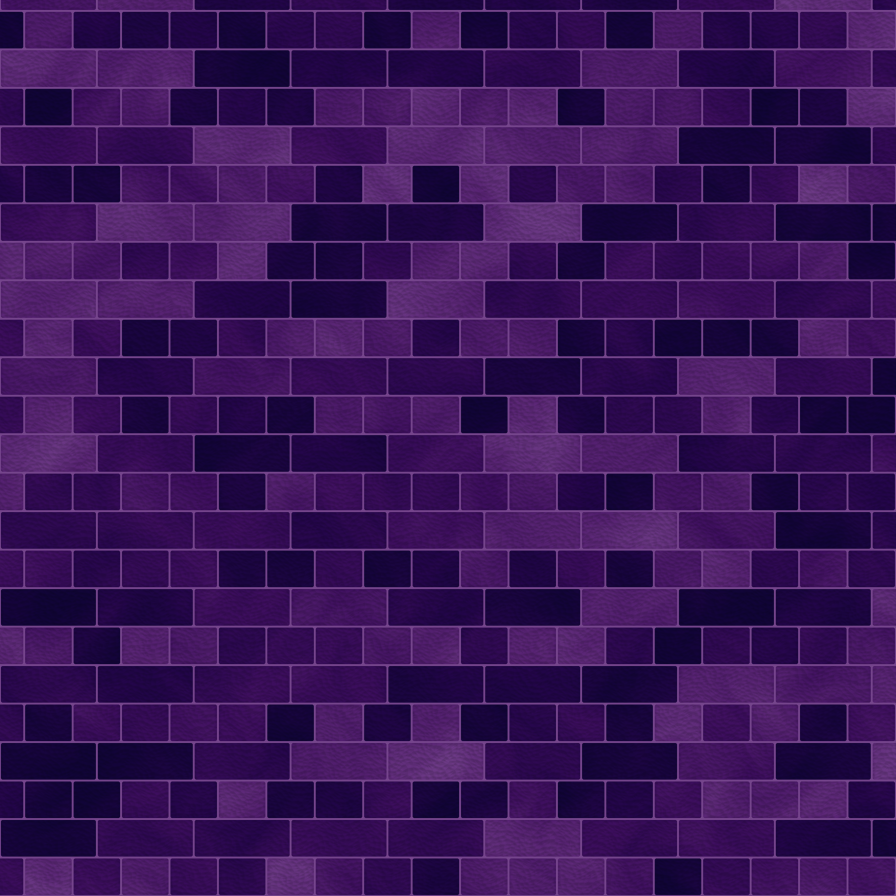
A Shadertoy shader for this texture:

```glsl
const vec2 STRETCHER = vec2(0.1081, 0.04295); // long brick pitch
const float JOINT = 0.0021;                   // mortar width
const float CORNER = 0.0022;                  // brick corner radius
const vec3 MORTAR = vec3(0.46, 0.27, 0.55);

float hash(vec2 p) {
    vec3 q = fract(p.xyx * vec3(0.1031, 0.1030, 0.0973));
    q += dot(q, q.yzx + 33.33);
    return fract((q.x + q.y) * q.z);
}

// Distance to the nearest jittered cell point
float cellular(vec2 p) {
    vec2 cell = floor(p);
    float nearest = 2.0;
    for (int j = -1; j <= 1; j++) {
        for (int i = -1; i <= 1; i++) {
            vec2 id = cell + vec2(i, j);
            vec2 point = id + vec2(hash(id), hash(id + 57.3));
            nearest = min(nearest, distance(p, point));
        }
    }
    return nearest;
}

// Soft cloudy stains from warped, rotated sines, about -1 to 1
float stains(vec2 p) {
    float sum = 0.0;
    float amplitude = 0.55;
    for (int i = 0; i < 4; i++) {
        p += 0.6 * sin(p.yx * 1.3 + float(i) * 2.1);
        sum += amplitude * sin(p.x) * sin(p.y + 1.7);
        p = mat2(0.8, 0.6, -0.6, 0.8) * p * 1.7;
        amplitude *= 0.6;
    }
    return sum;
}

// Leathery grain lit from above
float grainRelief(vec2 uv, vec2 frequency) {
    vec2 p = uv * frequency;
    p += 0.5 * sin(p.yx * 0.7);
    return cellular(p) - cellular(p + vec2(0.12, 0.4));
}

float roundedBox(vec2 p, vec2 halfSize, float radius) {
    vec2 d = abs(p) - halfSize + radius;
    return length(max(d, 0.0)) + min(max(d.x, d.y), 0.0) - radius;
}

// Colour ramp from deep indigo to pale violet
vec3 brickColor(float tone) {
    vec3 ramp[5] = vec3[5](
        vec3(0.06, 0.015, 0.20), vec3(0.13, 0.02, 0.27),
        vec3(0.22, 0.05, 0.34), vec3(0.32, 0.13, 0.42),
        vec3(0.42, 0.24, 0.51));
    float t = clamp(tone, 0.0, 1.0) * 4.0;
    int k = min(int(t), 3);
    return mix(ramp[k], ramp[k + 1], t - float(k));
}

void mainImage(out vec4 fragColor, in vec2 fragCoord) {
    vec2 uv = fragCoord / iResolution.xy;
    float pixel = 1.0 / min(iResolution.x, iResolution.y);

    // Alternate rows of half-length and full-length bricks
    float row = floor(uv.y / STRETCHER.y);
    float header = 1.0 - mod(row, 2.0);
    vec2 size = STRETCHER * vec2(1.0 - 0.5 * header, 1.0);
    vec2 grid = uv / size + vec2(0.5 * header, 0.0);
    vec2 id = floor(grid);
    vec2 local = (fract(grid) - 0.5) * size;
    float dist = roundedBox(local, 0.5 * (size - JOINT), CORNER);

    // Per-brick tone, stains across the wall and darker rims
    float tone = 0.02 + 0.84 * hash(id + vec2(13.0, 41.0));
    tone += 0.13 * stains(uv * 24.0);
    tone -= 0.05 * smoothstep(-0.004, 0.0, dist);
    vec3 color = brickColor(tone);
    color *= 1.0 + 0.22 * grainRelief(uv, vec2(170.0, 240.0));

    // Mortar joints
    float joint = smoothstep(-0.7 * pixel, 0.7 * pixel, dist);
    color = mix(color, MORTAR, joint);
    fragColor = vec4(color, 1.0);
}
```
